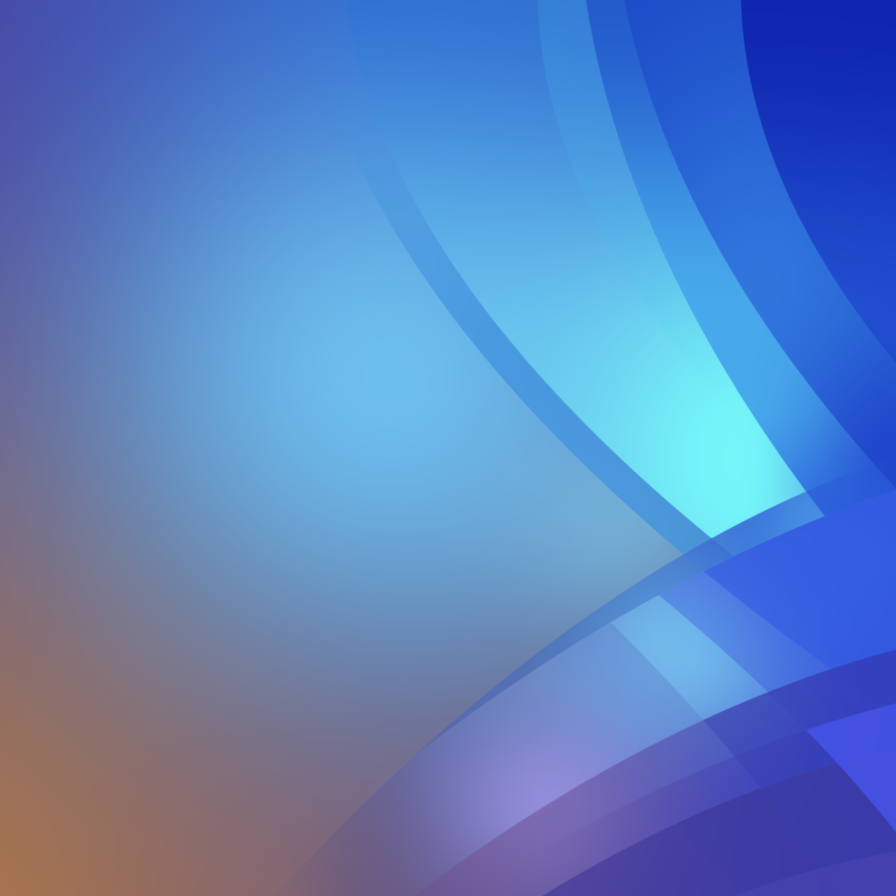
This background is drawn by a three.js fragment shader. Its source:

```glsl
// Draws translucent curved light sheets crossing over a soft blue, cyan and amber gradient.
varying vec2 vUv;

// Smooth coverage of the positive side of a signed distance
float cover(float d) {
  return smoothstep(-0.0013, 0.0013, d);
}

// Round glow that falls off from a centre
float glow(vec2 p, vec2 centre, vec2 sharpness) {
  vec2 q = p - centre;
  return exp(-dot(q * q, sharpness));
}

float parabola(float t, float a, float b, float c) {
  return a + t * (b + t * c);
}

// Distance to the right of a falling arc, x as a function of depth
float fall(vec2 p, float a, float b, float c) {
  float t = 1.0 - p.y;
  return (p.x - parabola(t, a, b, c)) / sqrt(1.0 + pow(b + 2.0 * c * t, 2.0));
}

// Distance below a rising arc, y as a function of x
float rise(vec2 p, float a, float b, float c) {
  return (parabola(p.x, a, b, c) - p.y) / sqrt(1.0 + pow(b + 2.0 * c * p.x, 2.0));
}

// Amber to blue backdrop with a pale centre
vec3 backdrop(vec2 p) {
  float across = smoothstep(-0.1, 0.5, p.x);
  vec3 bottom = mix(vec3(0.67, 0.46, 0.28), vec3(0.49, 0.37, 0.45), across);
  vec3 top = mix(vec3(0.28, 0.28, 0.64), vec3(0.17, 0.40, 0.81), across);
  vec3 color = mix(bottom, top, smoothstep(-0.1, 1.0, p.y));
  return mix(color, vec3(0.43, 0.76, 0.94), 0.96 * glow(p, vec2(0.43, 0.58), vec2(9.5, 10.0)));
}

// Falling sheets of the upper right
vec3 fallingSheets(vec2 p, vec3 color) {
  float lower = 1.0 - smoothstep(0.5, 0.95, p.y);
  color = mix(color, vec3(0.49, 0.78, 0.90), 0.6 * glow(p, vec2(0.70, 0.42), vec2(50.0, 60.0)));

  // Shadowed fold and the pale sheet beside it
  float fold = fall(p, 0.340, 0.179, 0.815);
  color = mix(color, vec3(0.25, 0.57, 0.87), cover(fold) * smoothstep(0.95, 0.6, p.y) * 0.75);
  float pale = fall(p, 0.386, 0.139, 0.90);
  vec3 paleColor = mix(vec3(0.17, 0.43, 0.82), vec3(0.43, 0.79, 0.94), smoothstep(1.05, 0.60, p.y));
  color = mix(color, paleColor, cover(pale) * mix(0.55, 0.9, lower));

  // Cyan highlight gathered against the bright edge
  float inner = fall(p, 0.60, 0.03, 0.96);
  color = mix(color, vec3(0.28, 0.70, 0.92), cover(inner) * 0.22);
  float edge = fall(p, 0.654, 0.155, 0.534);
  float flare = glow(p, vec2(0.83, 0.49), vec2(38.0, 26.0));
  color = mix(color, vec3(0.46, 0.98, 0.98), flare * cover(pale) * 0.95);

  // Deep blue sheets on the right
  vec3 azure = mix(vec3(0.14, 0.36, 0.80), vec3(0.28, 0.66, 0.92), smoothstep(1.0, 0.65, p.y));
  azure = mix(azure, vec3(0.17, 0.38, 0.90), smoothstep(0.55, 0.36, p.y));
  color = mix(color, azure, cover(edge));
  float royal = fall(p, 0.697, 0.196, 0.66);
  vec3 royalColor = mix(vec3(0.10, 0.27, 0.77), vec3(0.18, 0.44, 0.86), glow(p, vec2(0.85, 0.68), vec2(25.0, 13.0)));
  color = mix(color, royalColor, cover(royal) * 0.92);
  float navy = fall(p, 0.827, 0.03, 0.98);
  vec3 navyColor = mix(vec3(0.05, 0.12, 0.67), vec3(0.12, 0.30, 0.81), smoothstep(1.0, 0.6, p.y));
  color = mix(color, navyColor, cover(navy) * 0.85);
  return mix(color, vec3(0.12, 0.24, 0.79), smoothstep(0.82, 1.0, p.x) * glow(p, vec2(1.0, 0.49), vec2(20.0, 80.0)) * 0.7);
}

// Light filling the area below the rising arcs
vec3 lowerLight(vec2 p) {
  vec3 color = mix(vec3(0.48, 0.38, 0.52), vec3(0.20, 0.32, 0.86), smoothstep(0.35, 0.98, p.x));
  color = mix(color, vec3(0.40, 0.53, 0.76), glow(p, vec2(0.53, 0.24), vec2(40.0, 50.0)) * 0.7);
  color = mix(color, vec3(0.46, 0.76, 0.93), glow(p, vec2(0.76, 0.28), vec2(45.0, 50.0)) * 0.95);
  color = mix(color, vec3(0.24, 0.48, 0.93), glow(p, vec2(0.94, 0.38), vec2(60.0, 90.0)) * 0.8);
  return mix(color, vec3(0.61, 0.58, 0.88), glow(p, vec2(0.61, 0.10), vec2(60.0, 100.0)) * 0.85);
}

// Rising sheets and the grid they form with the falling arcs
vec3 risingSheets(vec2 p, vec3 color) {
  float rim = rise(p, -0.381, 1.412, -0.541);
  float band = rise(p, -0.283, 1.136, -0.40);
  vec3 light = lowerLight(p);
  float rimFade = smoothstep(0.28, 0.50, p.x) * (1.0 - 0.8 * smoothstep(0.82, 1.0, p.x));
  color = mix(color, light * vec3(0.72, 0.82, 0.94), cover(rim) * rimFade * 0.85);
  color = mix(color, light, cover(band) * smoothstep(0.30, 0.65, p.x));

  // Falling panes seen through the sheet
  float inside = cover(band);
  float fold = fall(p, 0.340, 0.179, 0.815);
  float paneA = fall(p, -0.287, 1.7815, -0.557);
  float paneB = fall(p, -0.423, 2.275, -0.80);
  float paneC = fall(p, -0.615, 2.042, -0.60);
  color = mix(color, vec3(0.18, 0.36, 0.89), inside * cover(fold) * 0.55);
  color = mix(color, vec3(0.36, 0.46, 0.78), inside * cover(-paneA) * smoothstep(0.12, 0.0, -paneA) * smoothstep(0.10, 0.22, p.y) * 0.35);
  color = mix(color, vec3(0.20, 0.30, 0.86), inside * cover(paneB) * 0.35);

  // Violet layers stacked toward the lower edge
  float violet = rise(p, -0.444, 1.169, -0.45);
  float indigo = rise(p, -0.441, 1.056, -0.40);
  float dusk = rise(p, -0.5545, 1.219, -0.50);
  float corner = rise(p, -0.7175, 1.367, -0.60);
  vec3 shade = mix(vec3(0.43, 0.32, 0.57), vec3(0.18, 0.20, 0.74), smoothstep(0.52, 1.0, p.x));
  color = mix(color, shade, cover(violet) * 0.55);
  color = mix(color, shade, cover(indigo) * smoothstep(0.58, 0.76, p.x) * 0.4);
  color = mix(color, vec3(0.25, 0.22, 0.60), cover(dusk) * 0.65);
  color = mix(color, vec3(0.22, 0.24, 0.68), cover(violet) * cover(paneA) * 0.45);
  color = mix(color, vec3(0.23, 0.23, 0.64), cover(dusk) * cover(paneC) * 0.4);
  color = mix(color, vec3(0.28, 0.34, 0.94), cover(indigo) * cover(paneB) * 0.75);
  return mix(color, vec3(0.34, 0.31, 0.74), cover(corner) * 0.3);
}

void main() {
  vec3 color = fallingSheets(vUv, backdrop(vUv));
  gl_FragColor = vec4(risingSheets(vUv, color), 1.0);
}
```
